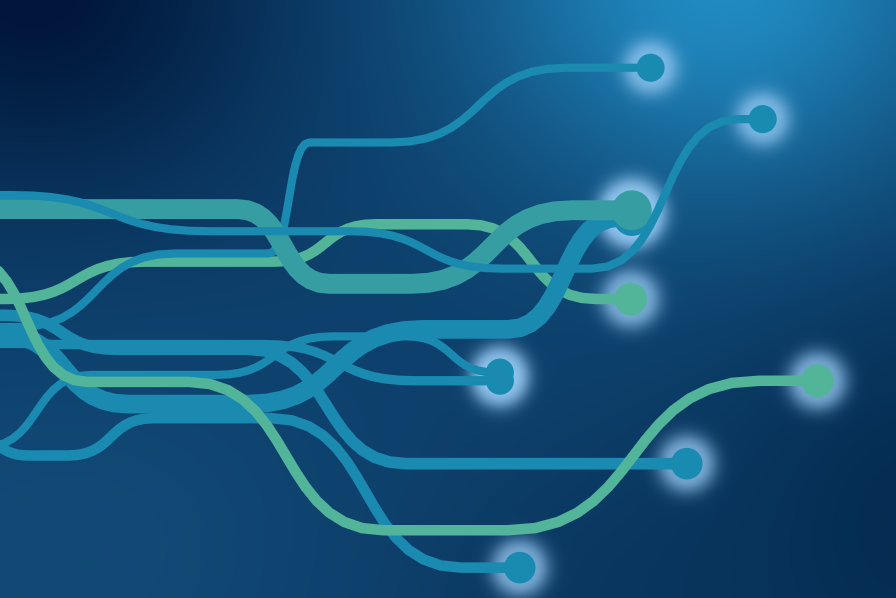
Write a Shadertoy shader that draws this background.

```glsl
const float UNITS = 512.0;      // layout units per canvas height
const float HANDLE = 0.55;      // stiffness of the bends
const int BEND_STEPS = 14;
const float GLOW_SIZE = 13.0;
const float GLOW_POWER = 0.72;

const vec3 BASE = vec3(0.048, 0.245, 0.415);
const vec3 NAVY = vec3(0.0, 0.085, 0.225);
const vec3 DEEP = vec3(0.015, 0.165, 0.31);
const vec3 HAZE = vec3(0.068, 0.285, 0.46);
const vec3 SKY = vec3(0.13, 0.56, 0.78);
const vec3 GLOW = vec3(0.60, 0.80, 0.96);
const vec3 BLUE = vec3(0.10, 0.54, 0.69);
const vec3 TEAL = vec3(0.21, 0.62, 0.64);
const vec3 GREEN = vec3(0.32, 0.71, 0.60);

// End points: x, y (downwards), radius
const int NODE_COUNT = 10;
const vec3 NODES[NODE_COUNT] = vec3[](
    vec3(557, 58, 12), vec3(653, 102, 12), vec3(541, 180, 17),
    vec3(541, 186, 16), vec3(540, 256, 14), vec3(428, 319, 12),
    vec3(428, 326, 12), vec3(700, 326, 14), vec3(588, 397, 13.5),
    vec3(445, 486, 13.5));

float segment(vec2 p, vec2 a, vec2 b) {
    vec2 d = b - a;
    return length(p - a - d * clamp(dot(p - a, d) / dot(d, d), 0.0, 1.0));
}

// Distance to a cubic bend that is level at both ends
float bend(vec2 p, vec2 a, vec2 b) {
    vec2 outside = max(min(a, b) - p, p - max(a, b));
    if (max(outside.x, outside.y) > 20.0) return 1e4;
    float dist = 1e4;
    vec2 last = a;
    for (int i = 1; i <= BEND_STEPS; i++) {
        float t = float(i) / float(BEND_STEPS);
        float s = 1.0 - t;
        float x = 3.0 * s * s * t * HANDLE + 3.0 * s * t * t * (1.0 - HANDLE) + t * t * t;
        vec2 next = mix(a, b, vec2(x, t * t * (3.0 - 2.0 * t)));
        dist = min(dist, segment(p, last, next));
        last = next;
    }
    return dist;
}

// A wire with three bends, each given by its start and end x, and its node
void wire(inout vec3 col, vec2 p, vec3 node, vec3 level,
          vec2 b1, vec2 b2, vec2 b3, float width, vec3 tint) {
    float d = segment(p, vec2(-60, level.x), vec2(b1.x, level.x));
    d = min(d, bend(p, vec2(b1.x, level.x), vec2(b1.y, level.y)));
    d = min(d, segment(p, vec2(b1.y, level.y), vec2(b2.x, level.y)));
    d = min(d, bend(p, vec2(b2.x, level.y), vec2(b2.y, level.z)));
    d = min(d, segment(p, vec2(b2.y, level.z), vec2(b3.x, level.z)));
    d = min(d, bend(p, vec2(b3.x, level.z), vec2(b3.y, node.y)));
    d = min(d, segment(p, vec2(b3.y, node.y), node.xy));
    d = min(d - 0.5 * width, length(p - node.xy) - node.z);
    float pixel = UNITS / iResolution.y;
    col = mix(col, tint, clamp(0.5 - d / pixel, 0.0, 1.0));
}

// Soft elliptical spot
float spot(vec2 p, vec2 centre, vec2 size) {
    vec2 q = (p - centre) / size;
    return exp(-dot(q, q));
}

vec3 backdrop(vec2 p) {
    vec3 col = mix(BASE, HAZE, spot(p, vec2(60, 470), vec2(260, 190)));
    col = mix(col, DEEP, 0.9 * spot(p, vec2(790, 440), vec2(190, 230)));
    col = mix(col, DEEP, 0.35 * spot(p, vec2(540, 520), vec2(200, 130)));
    col = mix(col, NAVY, spot(p, vec2(30, -10), vec2(200, 170)));
    return mix(col, SKY, 0.95 * spot(p, vec2(620, -20), vec2(215, 190)));
}

void mainImage(out vec4 fragColor, in vec2 fragCoord) {
    vec2 p = vec2(fragCoord.x, iResolution.y - fragCoord.y) * UNITS / iResolution.y;
    vec3 col = backdrop(p);

    // Halos
    for (int i = 0; i < NODE_COUNT; i++) {
        float d = max(length(p - NODES[i].xy) - NODES[i].z, 0.0) / GLOW_SIZE;
        col = mix(col, GLOW, GLOW_POWER * exp(-d * d));
    }

    // Wires, back to front
    wire(col, p, NODES[4], vec3(256, 224, 192), vec2(5, 125), vec2(235, 322), vec2(400, 510), 9.0, GREEN);
    wire(col, p, NODES[3], vec3(286, 346, 282), vec2(0, 110), vec2(212, 362), vec2(435, 531), 16.0, BLUE);
    wire(col, p, NODES[0], vec3(280, 217, 122), vec2(15, 150), vec2(230, 265), vec2(335, 485), 7.0, BLUE);
    wire(col, p, NODES[2], vec3(179, 179, 243), vec2(50, 100), vec2(203, 282), vec2(352, 490), 17.0, TEAL);
    wire(col, p, NODES[1], vec3(167, 198, 230), vec2(10, 180), vec2(300, 430), vec2(507, 632), 7.0, BLUE);
    wire(col, p, NODES[8], vec3(270, 299, 299), vec2(5, 100), vec2(110, 150), vec2(212, 348), 10.0, BLUE);
    wire(col, p, NODES[6], vec3(294, 295, 295), vec2(10, 60), vec2(80, 150), vec2(225, 355), 8.0, BLUE);
    wire(col, p, NODES[5], vec3(383, 321, 288), vec2(-15, 78), vec2(185, 285), vec2(348, 425), 7.0, BLUE);
    wire(col, p, NODES[9], vec3(375, 390, 358), vec2(-25, 25), vec2(58, 132), vec2(232, 395), 9.0, BLUE);
    wire(col, p, NODES[7], vec3(220, 327, 454), vec2(-30, 75), vec2(162, 328), vec2(435, 650), 9.0, GREEN);

    fragColor = vec4(col, 1.0);
}
```
